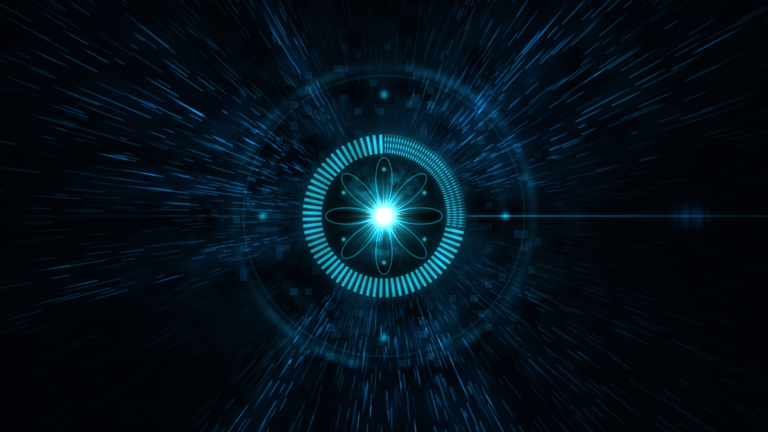
This background is drawn by a Shadertoy shader. Its source:

```glsl
// Glowing cyan dial with a white core, amid radial blue light streaks in the dark.
const float TAU = 6.28319;

float hash(vec2 p) {
    vec3 q = fract(p.xyx * 0.1031);
    q += dot(q, q.yzx + 33.33);
    return fract((q.x + q.y) * q.z);
}

float noise(vec2 p) {
    vec2 i = floor(p), f = fract(p);
    f = f * f * (3.0 - 2.0 * f);
    return mix(mix(hash(i), hash(i + vec2(1, 0)), f.x),
               mix(hash(i + vec2(0, 1)), hash(i + vec2(1, 1)), f.x), f.y);
}

float fbm(vec2 p) {
    return 0.55 * noise(p) + 0.3 * noise(p * 2.1 + 7.0) + 0.15 * noise(p * 4.3 + 19.0);
}

float bell(float x, float width) {
    return exp(-x * x / (width * width));
}

// Strength of the light fans by direction: angle, spread (degrees), strength
float fans(float turn) {
    vec3 fan[11] = vec3[](
        vec3(151, 14, 1.0), vec3(120, 5, 0.8), vec3(47, 7, 0.8), vec3(27, 12, 0.9),
        vec3(65, 14, 0.4), vec3(172, 9, 0.6), vec3(192, 6, 0.7), vec3(238, 7, 0.9),
        vec3(271, 17, 0.7), vec3(295, 10, 0.7), vec3(325, 14, 0.35));
    float sum = 0.0;
    for (int i = 0; i < 11; i++) {
        float offset = fract(turn - fan[i].x / 360.0 + 0.5) - 0.5;
        sum += fan[i].z * bell(offset * 360.0, fan[i].y);
    }
    return sum;
}

// Scattered radial dashes, one candidate per polar cell
float streaks(float turn, float r, float px) {
    float sum = 0.0;
    for (float i = 0.0; i < 6.0; i++) {
        float count = 70.0 + 43.0 * i;
        float column = floor(turn * count);
        float along = log(r) * (2.0 + 0.7 * i) + 9.0 * hash(vec2(column, i)) + 20.0;
        vec2 cell = vec2(column + 31.0 * i, floor(along));
        float across = (fract(turn * count) - 0.3 - 0.4 * hash(cell + 5.0)) / count * TAU * r;
        float f = fract(along), len = 0.2 + 0.75 * hash(cell + 11.0);
        float dash = smoothstep(0.0, 0.06, f) * smoothstep(len, len * 0.6, f);
        sum += dash * smoothstep(0.5, 1.0, hash(cell)) * smoothstep(0.0014 + px, 0.0, abs(across));
    }
    return sum;
}

// Evenly spaced radial bars
float ticks(float turn, float r, float count, float halfWidth, float px) {
    float d = abs(fract(turn * count) - 0.5) / count * TAU * r;
    return smoothstep(halfWidth + px, halfWidth - px, d);
}

// Dots set on a circle, the first one at the top
float dots(float turn, float r, float count, float radius, float size) {
    float a = (fract((turn - 0.25) * count + 0.5) - 0.5) / count * TAU;
    return bell(length(r * vec2(cos(a), sin(a)) - vec2(radius, 0)), size);
}

void mainImage(out vec4 fragColor, in vec2 fragCoord) {
    float px = 1.0 / iResolution.y;
    vec2 p = (fragCoord - 0.5 * iResolution.xy) * px;
    float r = max(length(p), 1e-4);
    vec2 dir = p / r;
    float turn = fract(atan(p.y, p.x) / TAU + 1.0);
    float fan = fans(turn);
    float cloud = fbm(p * 14.0 + 40.0);
    float rays = fbm(dir * 16.0 + r * 2.0 + 30.0);

    // Dark space, haze and streaks
    vec3 col = vec3(0.004, 0.012, 0.026);
    col += vec3(0.012, 0.10, 0.15) * bell(r, 0.37) * smoothstep(0.15, 0.8, cloud) * 1.2;
    float reach = smoothstep(0.15, 0.32, r) * bell(max(r - 0.35, 0.0), 0.36);
    col += vec3(0.008, 0.10, 0.19) * fan * reach * rays * (0.25 + 1.1 * cloud) * 0.9;
    float edgeFade = smoothstep(0.16, 0.28, r) * bell(max(r - 0.5, 0.0), 0.4);
    col += vec3(0.04, 0.30, 0.48) * streaks(turn, r, px) * (0.07 + 0.75 * fan) * edgeFade;
    float block = smoothstep(0.86, 1.0, hash(floor(p * 60.0) + 90.0));
    col += vec3(0.01, 0.09, 0.13) * block * bell(r - 0.3, 0.11);

    // Faint outer rings and their markers
    float patchy = smoothstep(0.25, 0.75, fbm(dir * 3.0 + 12.0));
    float outer = bell(r - 0.345, 0.012) * (0.25 + 0.75 * patchy) + 0.5 * bell(r - 0.325, 0.003);
    outer += 0.35 * bell(r - 0.275, 0.016) * patchy;
    col += vec3(0.015, 0.13, 0.18) * outer;
    col += vec3(0.05, 0.45, 0.53) * dots(turn, r, 4.0, 0.281, 0.009);

    // Thin horizontal flare
    float side = p.x > 0.0 ? 1.0 : 0.25;
    col += vec3(0.03, 0.32, 0.43) * side * bell(p.y, 0.0018 + px * 0.4)
        * smoothstep(0.17, 0.22, r) * bell(r, 0.75);
    col += vec3(0.01, 0.12, 0.22) * bell(p.x - 0.71, 0.035) * bell(p.y, 0.022)
        * (0.3 + noise(vec2(p.x * 120.0, 3.0)));

    // Disc interior: misty lobes and dark side petals
    float disc = smoothstep(0.148, 0.135, r);
    col *= 1.0 - 0.55 * disc;
    float lobes = bell(abs(p.x) - 0.045, 0.035) * bell(p.y - 0.075, 0.035)
        + 1.2 * bell(p.x, 0.02 + 0.25 * max(-p.y, 0.0)) * bell(p.y + 0.065, 0.032);
    col += vec3(0.025, 0.30, 0.36) * disc * lobes * smoothstep(0.2, 0.7, fbm(p * 45.0 + 60.0));
    col += vec3(0.02, 0.24, 0.29) * disc * bell(r, 0.075);
    float petal = length((vec2(abs(p.x), p.y) - vec2(0.082, 0.0)) / vec2(0.055, 0.014));
    col *= 1.0 - 0.65 * smoothstep(1.1, 0.7, petal);

    // Fine rose outline and six inner dots
    float angle = turn * TAU;
    float slope = 0.54 * sin(4.0 * angle) / r;
    float rose = abs(r - 0.135 * abs(cos(4.0 * angle))) / sqrt(1.0 + slope * slope);
    col += vec3(0.03, 0.28, 0.32) * disc * smoothstep(0.0008 + px, 0.0, rose);
    col += vec3(0.15, 0.62, 0.66) * dots(turn, r, 6.0, 0.108, 0.0048);

    // Dial: broad bars, with fine triple rows in the upper right
    float band = smoothstep(0.142, 0.147, r) * smoothstep(0.191, 0.186, r);
    float fine = step(turn, 0.25) + step(0.975, turn);
    float rows = 0.65 + 0.35 * cos((r - 0.15) * TAU / 0.014);
    float bars = mix(ticks(turn, r, 76.0, 0.0034, px),
                     ticks(turn, r, 168.0, 0.0016, px) * rows, fine);
    col += vec3(0.015, 0.17, 0.21) * bell(r - 0.167, 0.028);
    col += vec3(0.09, 0.53, 0.55) * band * bars * (0.75 + 0.5 * cloud);

    // Burning core with rays
    col += vec3(0.06, 0.50, 0.54) * bell(r, 0.052) * (0.5 + rays);
    col += vec3(0.10, 0.45, 0.46) * exp(-r * 26.0) * smoothstep(0.35, 0.75, rays);
    col += vec3(1.3, 1.2, 1.1) * bell(r, 0.026);

    fragColor = vec4(clamp(col, 0.0, 1.0), 1.0);
}
```
